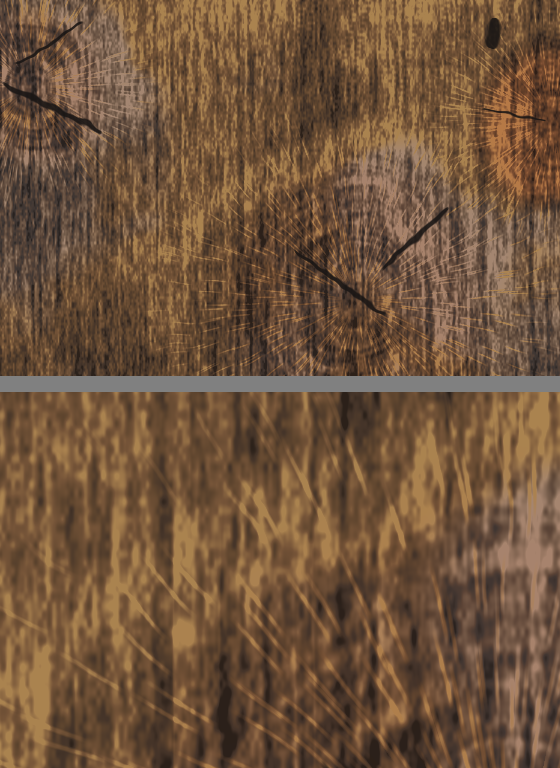
Top, the full canvas; bottom, a detail of the centre.
This texture is drawn by a Shadertoy shader. Its source:

```glsl
// Weathered plank cut across three knots: blotchy brown wood with growth rings,
// pale radial rays, vertical saw marks and dark cracks. One tone value is summed
// from noise layers, then coloured by a warm and a cool brown ramp.

#define BASE_TONE 0.61
#define BLOTCH 1.0
#define STREAK 0.52
#define FIBRE 0.58
#define FLECK 0.40
#define SAW 0.28
#define RING 0.55
#define BAND 0.40
#define RAY 0.38
#define RAY_LENGTH 0.085
#define CRACK_COLOR vec3(0.10, 0.085, 0.08)

const float TAU = 6.28319;

// Knots: centre and radius.
const vec3 KNOTS[3] = vec3[3](
    vec3(0.95, 0.20, 0.42), vec3(0.08, 0.77, 0.25), vec3(1.47, 0.68, 0.25));

// Cracks: both ends, and half breadth.
const vec4 CRACKS[6] = vec4[6](
    vec4(0.00, 0.78, 0.27, 0.65), vec4(0.04, 0.83, 0.22, 0.94),
    vec4(0.78, 0.34, 1.03, 0.16), vec4(1.01, 0.28, 1.20, 0.45),
    vec4(1.28, 0.71, 1.45, 0.68), vec4(1.31, 0.87, 1.31, 0.95));
const float BREADTHS[6] = float[6](0.010, 0.004, 0.006, 0.007, 0.001, 0.020);

float hash(vec2 p) {
    return fract(sin(dot(p, vec2(127.1, 311.7))) * 43758.5);
}

float noise(vec2 p) {
    vec2 i = floor(p), f = fract(p);
    f = f * f * (3.0 - 2.0 * f);
    return mix(mix(hash(i), hash(i + vec2(1, 0)), f.x),
               mix(hash(i + vec2(0, 1)), hash(i + vec2(1, 1)), f.x), f.y);
}

float fbm(vec2 p) {
    float sum = 0.0, weight = 0.533;
    for (int i = 0; i < 4; i++) {
        sum += weight * noise(p);
        p = mat2(1.6, 1.2, -1.2, 1.6) * p + 7.3;
        weight *= 0.5;
    }
    return sum;
}

// Short thin lines that point away from a knot centre.
float rays(vec2 d, float reach, float seed) {
    float r = length(d), sum = 0.0;
    float turn = atan(d.y, d.x) / TAU + 0.5 + 0.006 * noise(d * 14.0);
    for (int i = 0; i < 3; i++) {
        float count = 42.0 + 34.0 * float(i);
        float cell = floor(turn * count);
        float layer = seed * 13.0 + float(i) * 5.0;
        float along = r / RAY_LENGTH + 5.0 * hash(vec2(cell, layer));
        vec2 id = vec2(cell + layer * 3.0, floor(along));
        float off = (fract(turn * count) - 0.2 - 0.6 * hash(id)) * TAU * r / count;
        float s = fract(along);
        float line = smoothstep(0.0, 0.3, s) * (1.0 - smoothstep(0.5, 1.0, s));
        line *= 1.0 - smoothstep(0.0006, 0.0032, abs(off));
        sum = max(sum, line * step(0.58, hash(id + 3.7)));
    }
    return sum * smoothstep(0.03, 0.10, r) * (1.0 - smoothstep(0.6 * reach, reach, r));
}

// Spindle-shaped split between two points.
float crack(vec2 p, vec4 ends, float breadth) {
    vec2 axis = ends.zw - ends.xy;
    float h = clamp(dot(p - ends.xy, axis) / dot(axis, axis), 0.0, 1.0);
    float taper = 4.0 * h * (1.0 - h);
    float d = length(p - ends.xy - axis * h);
    float w = breadth * sqrt(taper);
    return (1.0 - smoothstep(0.6 * w, w + 0.003, d)) * smoothstep(0.0, 0.15, taper);
}

vec3 ramp(float t, vec3 dark, vec3 mid, vec3 light, vec3 pale) {
    vec3 c = mix(dark * 0.62, dark, smoothstep(-0.05, 0.25, t));
    c = mix(c, mid, clamp((t - 0.25) * 4.0, 0.0, 1.0));
    c = mix(c, light, clamp((t - 0.5) * 4.0, 0.0, 1.0));
    return mix(c, pale, clamp((t - 0.75) * 4.0, 0.0, 1.3));
}

void mainImage(out vec4 fragColor, in vec2 fragCoord) {
    vec2 p = fragCoord / iResolution.y;
    vec2 bend = vec2(fbm(p * 4.0), fbm(p * 4.0 + 31.0)) - 0.5;

    // Blotches, with golden wood along the top and in the lower left corner.
    float gold = max(smoothstep(0.76, 0.98, p.y + 0.3 * bend.x) * smoothstep(0.25, 0.6, p.x),
                     1.0 - smoothstep(0.15, 0.32, length(p) + 0.4 * bend.y));
    float tone = BASE_TONE + BLOTCH * (fbm(p * 3.5 + bend * 1.5) - 0.5) + 0.13 * gold;
    float warm = 0.52 + 1.8 * (fbm(p * 2.6 + 19.0 + bend) - 0.5) + 0.5 * gold;

    // Vertical grain and saw marks.
    float x = p.x + 0.012 * bend.x;
    tone += STREAK * (noise(vec2(x * 150.0, p.y * 5.0)) - 0.5);
    tone += FIBRE * (noise(vec2(x * 170.0, p.y * 42.0) + 50.0) - 0.5);
    tone += FLECK * (noise(p * vec2(250.0, 130.0) + 90.0) - 0.5);
    float saw = smoothstep(0.6, 0.9, noise(vec2(x * 105.0, p.y * 2.5) + 11.0));
    tone -= SAW * saw * (1.0 - 0.7 * gold);

    // Growth rings and rays around every knot.
    float red = 0.0;
    for (int k = 0; k < 3; k++) {
        vec2 d = p - KNOTS[k].xy;
        float seed = float(k) + 1.0, radius = KNOTS[k].z;
        float r = length(d + 0.10 * bend);
        float side = d.x / (length(d) + 0.01) * 2.0 + seed * 9.0;
        float inside = 1.0 - smoothstep(0.6 * radius, radius, r);
        float around = 1.0 - smoothstep(0.9 * radius, 1.6 * radius, r);
        tone += RING * inside * (noise(vec2(r * 95.0, side)) - 0.5);
        tone += BAND * around * (noise(vec2(r * 24.0, side + 40.0)) - 0.5);
        tone += k == 1 ? 0.10 * inside : 0.0;
        warm -= k == 1 ? 0.45 * around : 0.0;
        red += inside * (k == 2 ? 1.0 : 0.35);
        float ray = rays(d, radius * 1.5, seed);
        tone += RAY * ray;
        warm += 0.4 * ray;
    }

    vec3 warmWood = ramp(tone, vec3(0.27, 0.205, 0.16), vec3(0.37, 0.27, 0.18),
                         vec3(0.46, 0.33, 0.22), vec3(0.62, 0.47, 0.29));
    vec3 coolWood = ramp(tone, vec3(0.25, 0.215, 0.20), vec3(0.35, 0.27, 0.22),
                         vec3(0.46, 0.37, 0.30), vec3(0.60, 0.49, 0.41));
    vec3 color = mix(coolWood, warmWood, smoothstep(0.25, 0.75, warm));
    color *= mix(vec3(1.0), vec3(1.07, 0.93, 0.88), red);

    // Cracks with ragged edges.
    vec2 ragged = p + 0.014 * (vec2(noise(p * 34.0), noise(p * 34.0 + 60.0)) - 0.5);
    for (int i = 0; i < 6; i++)
        color = mix(color, CRACK_COLOR, 0.9 * crack(ragged, CRACKS[i], BREADTHS[i]));

    fragColor = vec4(color, 1.0);
}
```
